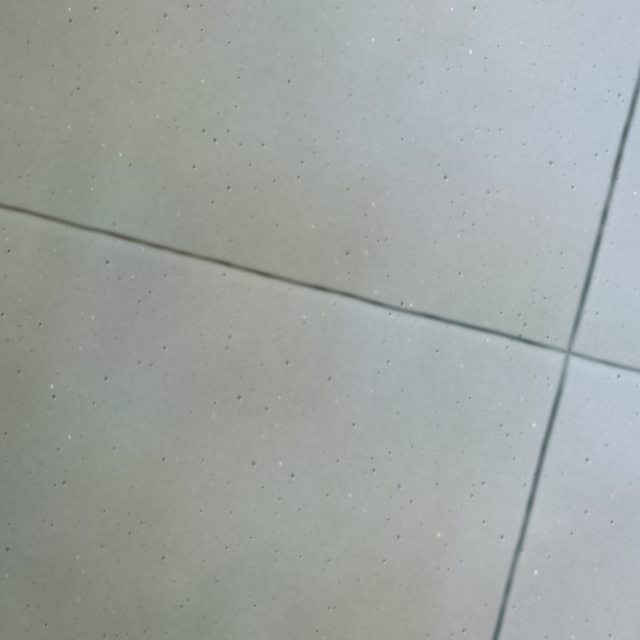
This texture is drawn by a WebGL 1 fragment shader. Its source:

```glsl
precision highp float;
uniform vec2 u_resolution;

// Layout, in canvas units
const vec2 CROSSING = vec2(0.889, 0.449);
const vec2 JOINT_DIR = vec2(0.968, -0.251);
const float TILE_SIZE = 1.12;
const float JOINT_WIDTH = 0.0044;
const float JOINT_WOBBLE = 0.0045;

// Surface
const float PIT_CELLS = 52.0;
const float PIT_CHANCE = 0.27;
const float GRAIN_SCALE = 230.0;
const float GRAIN_AMOUNT = 0.034;
const float BLOTCH_AMOUNT = 0.14;
const float TINT_AMOUNT = 0.035;

// Colours
const vec3 SHADE = vec3(0.485, 0.505, 0.465);
const vec3 WARM_GREY = vec3(0.615, 0.632, 0.605);
const vec3 COOL_GREY = vec3(0.725, 0.760, 0.800);
const vec3 JOINT_BROWN = vec3(0.315, 0.305, 0.265);
const vec3 JOINT_TEAL = vec3(0.310, 0.375, 0.385);

float hash(vec2 p) {
  vec3 h = fract(vec3(p.xyx) * 0.1031);
  h += dot(h, h.yzx + 33.33);
  return fract((h.x + h.y) * h.z);
}

float noise(vec2 p) {
  vec2 i = floor(p), f = fract(p);
  f = f * f * (3.0 - 2.0 * f);
  return mix(mix(hash(i), hash(i + vec2(1.0, 0.0)), f.x),
             mix(hash(i + vec2(0.0, 1.0)), hash(i + vec2(1.0)), f.x), f.y);
}

float fbm(vec2 p) {
  float sum = 0.0, amp = 0.5;
  for (int i = 0; i < 4; i++) {
    sum += amp * noise(p);
    p = p * 2.03 + 17.3;
    amp *= 0.5;
  }
  return sum / 0.9375;
}

// Signed distance to the nearest grid line on each axis
vec2 gridOffset(vec2 q) {
  return (fract(q / TILE_SIZE + 0.5) - 0.5) * TILE_SIZE;
}

float softLine(float d, float width, float px) {
  return exp(-d * d / (width * width + px * px * 0.25));
}

// Small chips: dark hollow below zero, bright rim above zero
float pits(vec2 p, float px) {
  vec2 cell = floor(p * PIT_CELLS);
  float seed = hash(cell + 71.0);
  vec2 centre = 0.2 + 0.6 * vec2(hash(cell + 11.0), hash(cell + 37.0));
  vec2 d = (fract(p * PIT_CELLS) - centre) / PIT_CELLS;
  float radius = mix(0.0010, 0.0025, hash(cell + 93.0));
  float hollow = softLine(length(d * vec2(1.0, 0.8)), radius, px);
  float rim = softLine(length(d + vec2(-0.8, 1.3) * radius), radius, px);
  float depth = 0.05 + 0.2 * pow(hash(cell + 5.0), 3.0);
  float pale = step(0.8, hash(cell + 53.0));
  return step(seed, PIT_CHANCE) * depth * mix(0.45 * rim - hollow, 0.8 * hollow, pale);
}

void main() {
  float px = 1.0 / min(u_resolution.x, u_resolution.y);
  vec2 uv = gl_FragCoord.xy * px;
  vec2 p = uv - CROSSING;
  vec2 q = vec2(dot(p, JOINT_DIR), dot(p, vec2(-JOINT_DIR.y, JOINT_DIR.x)));
  vec2 tile = floor(q / TILE_SIZE);
  vec2 local = fract(q / TILE_SIZE);

  // Light falling across the floor, with cloudy stains and brushed streaks
  float light = 0.85 * uv.x + 0.30 * uv.y + 0.15 * (local.y - 0.6);
  light += BLOTCH_AMOUNT * (fbm(uv * 5.0 + tile * 9.0) - 0.5) * 2.0;
  light += 0.08 * (noise(q * vec2(16.0, 3.0) + 40.0) - 0.5);
  light += 0.05 * (hash(tile + 20.0) - 0.5);
  vec3 color = mix(SHADE, WARM_GREY, clamp(light * 2.0, 0.0, 1.0));
  color = mix(color, COOL_GREY, clamp(light * 2.0 - 1.0, 0.0, 1.0));

  // Faint green, pink and blue casts
  float greenPink = noise(uv * 6.0 + 60.0) - 0.5;
  float blueYellow = noise(uv * 5.0 + 90.0) - 0.5;
  color += TINT_AMOUNT * (greenPink * vec3(-0.6, 0.4, -0.1)
                        + blueYellow * vec3(-0.3, -0.1, 1.0));

  // Grain and chips
  float grain = 0.6 * noise(uv * GRAIN_SCALE) + 0.4 * noise(uv * GRAIN_SCALE * 0.43 + 8.0);
  color += GRAIN_AMOUNT * (grain - 0.5) + pits(uv, px);

  // Joints with ragged edges, dark beads and a pale lip
  vec2 offset = gridOffset(q);
  vec2 wobble = vec2(fbm(vec2(q.y * 14.0, 3.0)), fbm(vec2(q.x * 14.0, 7.0))) - 0.5;
  vec2 d = offset + JOINT_WOBBLE * wobble;
  vec2 wear = vec2(noise(vec2(q.y * 45.0, 21.0)), noise(vec2(q.x * 45.0, 33.0)));
  vec2 width = JOINT_WIDTH * (0.8 + 0.4 * wear.yx);
  vec2 depth = 0.62 + 0.34 * wear;
  depth *= mix(vec2(0.6), vec2(1.0), smoothstep(0.0, 0.07, abs(offset.yx)));
  depth.y *= mix(1.0, 0.75, smoothstep(0.0, 0.03, q.x));
  vec2 joint = depth * vec2(softLine(d.x, width.x, px), softLine(d.y, width.y, px));
  float lip = softLine(d.y + 0.013, 0.008, px) + 0.6 * softLine(d.x - 0.012, 0.007, px);
  color += 0.018 * lip;
  vec3 jointColor = mix(JOINT_BROWN, JOINT_TEAL, smoothstep(0.35, 0.75, uv.x));
  color = mix(color, jointColor, max(joint.x, joint.y));

  gl_FragColor = vec4(clamp(color, 0.0, 1.0), 1.0);
}
```
